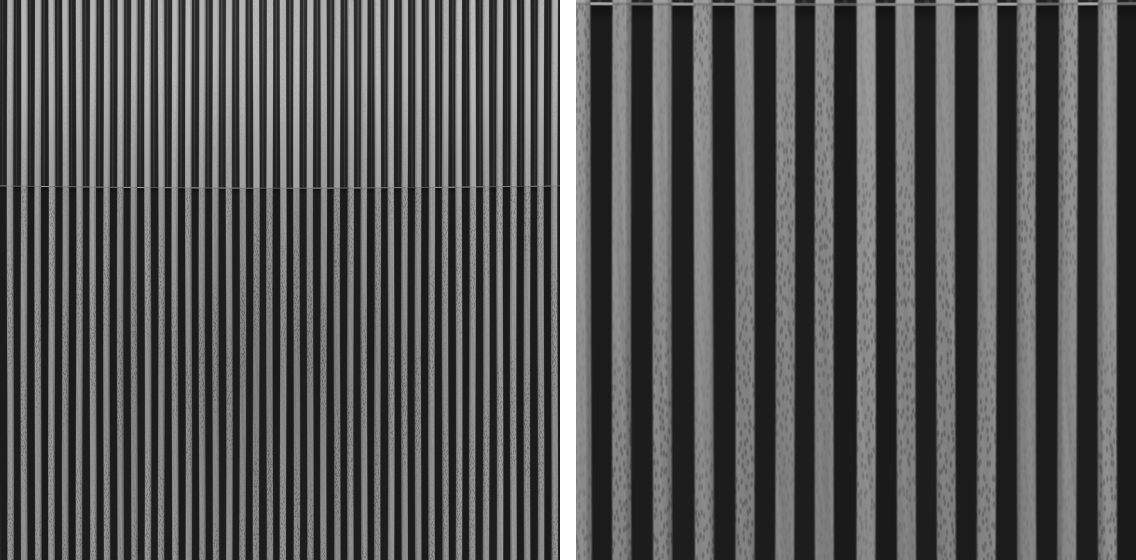
Left: the whole. Right: its middle third, enlarged.
This texture is drawn by a WebGL 1 fragment shader. Its source:

```glsl
precision highp float;
// A wall of 41 narrow vertical grey slats over dark gaps, in two stacked panels.
// Slats come from one repeated profile; layered sines give the grain, cellular
// noise the flecks, and a thin bowed joint divides the pale and worn panels.

uniform vec2 u_resolution;

#define PITCH 0.0243
#define FIRST_SLAT 0.0182
#define SLAT_WIDTH 0.0114
#define EDGE_SOFTNESS 0.0010
#define JOINT_HEIGHT 0.668
#define JOINT_BOW 0.004
#define JOINT_THICKNESS 0.0017
#define TONE_VARIATION 0.045
#define GRAIN 0.022
#define WEAR 0.11

const float PI = 3.14159265;

float hash(vec2 p) {
  return fract(sin(dot(p, vec2(127.1, 311.7))) * 43758.55);
}

// Distance to the nearest scattered point, one point per cell
float cellular(vec2 p) {
  vec2 cell = floor(p);
  float nearest = 2.0;
  for (int j = -1; j <= 1; j++) {
    for (int i = -1; i <= 1; i++) {
      vec2 c = cell + vec2(float(i), float(j));
      vec2 point = c + vec2(hash(c), hash(c + 17.3));
      nearest = min(nearest, length(p - point));
    }
  }
  return nearest;
}

// Long vertical fibres, shifted by the seed of each slat
float fibres(vec2 p, float seed) {
  float sum = 0.0;
  float amplitude = 0.5;
  vec2 frequency = vec2(700.0, 23.0);
  for (int i = 0; i < 4; i++) {
    float bend = 1.5 * sin(p.y * frequency.y * 0.6 + seed * 9.0);
    sum += amplitude * sin(p.x * frequency.x + p.y * frequency.y + bend + seed * 40.0);
    frequency *= vec2(1.45, 2.1);
    amplitude *= 0.7;
  }
  return sum;
}

// Antialiased step from 0 to 1 around zero distance
float cover(float dist, float softness) {
  return smoothstep(-softness, softness, dist);
}

void main() {
  vec2 uv = gl_FragCoord.xy / u_resolution;
  float soft = max(EDGE_SOFTNESS, 0.75 / u_resolution.x);
  float softY = max(0.0007, 0.6 / u_resolution.y);

  // Slat spacing, slightly uneven across the wall
  float warp = 0.0016 * sin(2.0 * PI * uv.x) + 0.0015 * sin(PI * uv.x);
  float slatCoord = (uv.x - warp - FIRST_SLAT) / PITCH;
  float slat = floor(slatCoord + 0.5);
  float seed = hash(vec2(slat, 3.0));

  // Panels: 1 above the joint, 0 below
  float jointY = JOINT_HEIGHT - JOINT_BOW * sin(PI * uv.x);
  float fromJoint = uv.y - jointY;
  float upper = cover(fromJoint, softY);

  // Slat outline with a gentle sideways drift
  float drift = 0.0006 * sin(uv.y * 6.0 + seed * 20.0);
  float local = (slatCoord - slat) * PITCH - drift;
  float inside = SLAT_WIDTH * 0.5 - abs(local);
  float slatMask = cover(inside, soft);

  // Slat face: light from above, tone per slat, grain and flecks
  float upperTone = mix(0.63, 0.71, smoothstep(0.66, 0.9, uv.y));
  float middleDim = 0.05 * exp(-16.0 * pow(uv.x - 0.48, 2.0) - 12.0 * pow(uv.y - 0.35, 2.0));
  float lowerTone = 0.565 + 0.03 * smoothstep(0.3, 0.66, uv.y) - middleDim;
  float panelSeed = hash(vec2(slat, floor(upper + 0.5) + 8.0));
  float face = mix(lowerTone, upperTone, upper) + TONE_VARIATION * (panelSeed - 0.5);
  float roughness = mix(1.0, 0.3, upper);
  face += GRAIN * roughness * fibres(uv, seed);
  float fleck = 1.0 - smoothstep(0.1, 0.45, cellular(uv * vec2(380.0, 150.0)));
  float patches = smoothstep(0.1, 0.9, sin(uv.y * 15.0 + seed * 30.0) * 0.5 + 0.5);
  face -= WEAR * roughness * fleck * mix(0.25, 1.0, patches);

  // Shaded side turned towards the centre of the wall
  float towardsCentre = clamp((0.5 - uv.x) * 8.0, -1.0, 1.0);
  float sideShade = cover(local * towardsCentre - SLAT_WIDTH * 0.24, soft);
  face *= 1.0 - 0.17 * sideShade;
  face *= 1.0 - 0.16 * (1.0 - cover(abs(fromJoint) - JOINT_THICKNESS * 0.5, softY));

  // Gap: near black below, faint backing ribs above
  float gap = floor(slatCoord);
  float gapX = fract(slatCoord) - 0.5;
  float centreGlow = exp(-9.0 * pow(uv.x - 0.48, 2.0)) * smoothstep(0.65, 1.0, uv.y);
  float rib = 1.0 - smoothstep(0.03, 0.08, abs(gapX + 0.06 * towardsCentre));
  float back = 0.108 + 0.012 * (hash(vec2(gap, 5.0)) - 0.5);
  back += upper * (0.02 + 0.05 * centreGlow + rib * (0.07 + 0.05 * centreGlow));

  // Joint: broken pale line across the gaps with a shadow beneath
  float jointShadow = smoothstep(-0.012, -0.001, fromJoint) * (1.0 - upper);
  back *= 1.0 - 0.3 * jointShadow;
  float lineMask = 1.0 - cover(abs(fromJoint) - JOINT_THICKNESS * 0.5, softY);
  float lineTone = mix(0.3, 0.78, hash(vec2(gap, 11.0)));
  back = mix(back, lineTone, lineMask * 0.85);

  float grey = mix(back, face, slatMask);
  gl_FragColor = vec4(vec3(clamp(grey, 0.0, 1.0)), 1.0);
}
```
